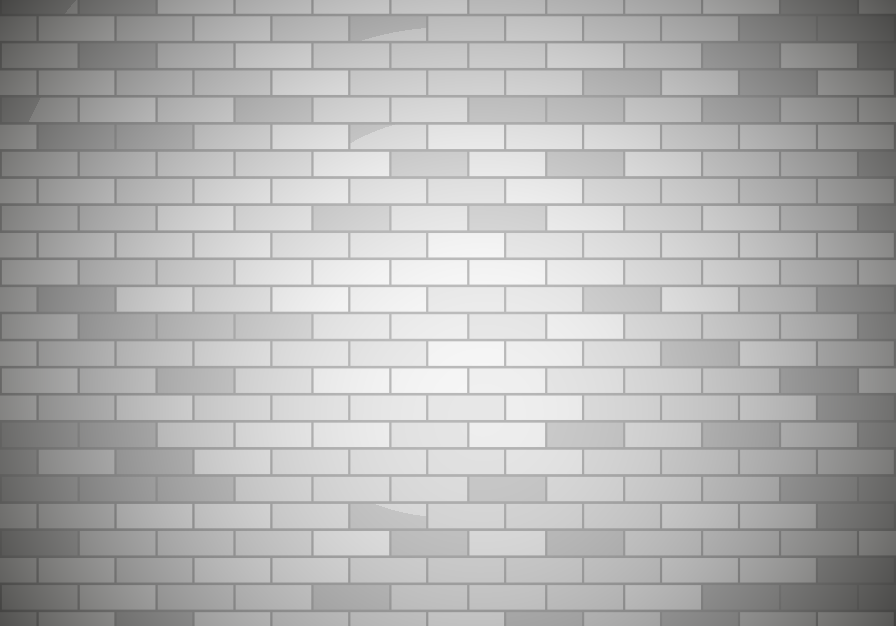
A Shadertoy shader for this pattern:

```glsl
// A pale grey brick wall in running bond under a soft central light.
// Rows and joints come from floor/fract, brick tones from a hash per cell,
// and a radial falloff darkens the wall toward its corners.

const vec2 BRICK_SIZE = vec2(0.1245, 0.04327);    // in canvas heights
const vec2 MORTAR_HALF = vec2(0.0018, 0.0021);
const float FIRST_BED = 0.554;                    // visible part of the top row
const float MORTAR_TONE = 0.735;

float hash21(vec2 p) {
    vec3 q = fract(vec3(p.xyx) * 0.1031);
    q += dot(q, q.yzx + 33.33);
    return fract((q.x + q.y) * q.z);
}

// Cell index in xy, position inside the cell (0 to 1) in zw
vec4 brickCell(vec2 p, vec2 size) {
    float rowPos = (1.0 - p.y) / size.y - FIRST_BED;
    float row = floor(rowPos);
    float shift = mix(0.482, 0.009, mod(row, 2.0));
    float columnPos = p.x / size.x - shift;
    float column = floor(columnPos);
    return vec4(column, row, columnPos - column, rowPos - row);
}

// 1 on the brick face, 0 in the mortar
float brickMask(vec2 local, vec2 size, vec2 halfGap, float blur) {
    vec2 edge = min(local, 1.0 - local) * size - halfGap;
    vec2 face = smoothstep(-blur, blur, edge);
    return face.x * face.y;
}

// Three paint shades; dark bricks are commoner and stronger far from the light
float brickTone(vec2 cell, float radius) {
    float pick = hash21(cell + vec2(17.0, 41.0));
    float dark = 1.0 - step(0.14 + 0.18 * radius, pick);
    float light = step(0.70, pick);
    float variation = 0.02 * (hash21(cell + 83.0) - 0.5);
    return 0.92 + 0.04 * light - dark * (0.05 + 0.09 * radius) + variation;
}

float lightFalloff(float radius) {
    return 1.0 - 0.86 * radius * radius;
}

void mainImage(out vec4 fragColor, in vec2 fragCoord) {
    float pixel = 1.0 / iResolution.y;
    vec2 p = fragCoord * pixel;
    vec2 center = 0.5 * iResolution.xy * pixel;
    float radius = length(p - center);

    // Wall surface
    vec4 cell = brickCell(p, BRICK_SIZE);
    float mask = brickMask(cell.zw, BRICK_SIZE, MORTAR_HALF, 0.6 * pixel);
    float sheen = 0.012 * (cell.z + cell.w - 1.0);
    float tone = mix(MORTAR_TONE, brickTone(cell.xy, radius) + sheen, mask);

    // Central light with a faint warm tint in the corners
    vec3 warmth = mix(vec3(1.0), vec3(1.0, 0.995, 0.975), smoothstep(0.55, 0.9, radius));
    vec3 color = tone * lightFalloff(radius) * warmth;
    fragColor = vec4(clamp(color, 0.0, 1.0), 1.0);
}
```
